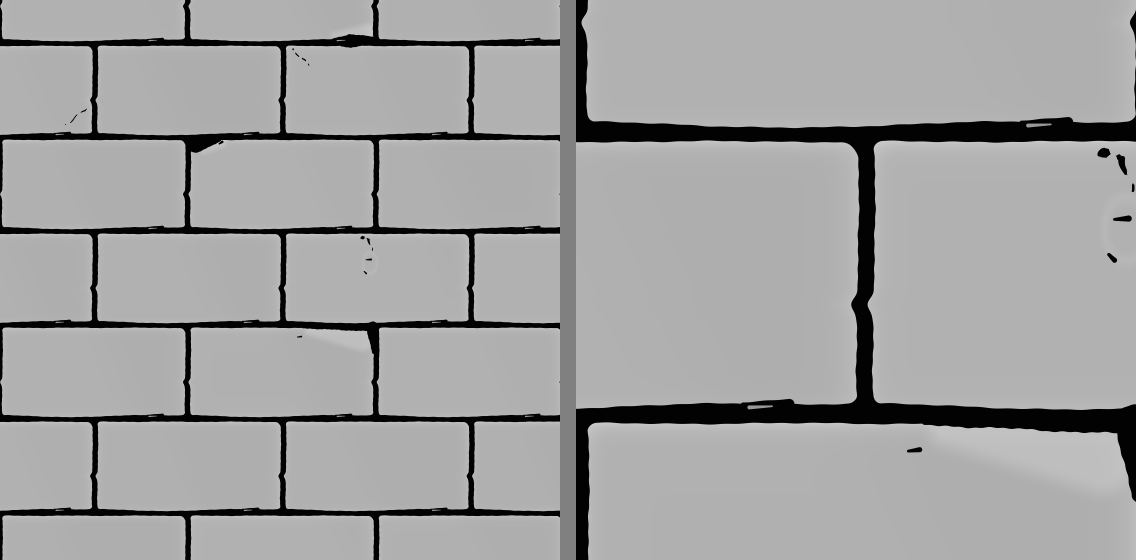
Left, the full canvas; right, a detail of the centre.
Reproduce this texture map procedurally as a Shadertoy shader.

```glsl
// Running-bond wall of pale grey bricks with thin black joints.
// Each brick is a rounded box with wavy edges and a kinked side; tapered
// capsules carve the chips and cracks, and soft rims light the bevels.

const vec2 GRID = vec2(5.949, 5.960);   // half bricks across, rows down
const float FIRST_JOINT = 0.458;        // top joint, in rows
const float STAGGER = 1.013;            // shift of every second row
const float FACE = 0.688;
const float JOINT = 0.008;

float hash(vec2 cell) {
    return fract(sin(dot(cell, vec2(41.3, 289.1))) * 4375.5);
}

float bump(float x, float center, float width) {
    float t = (x - center) / width;
    return exp(-t * t);
}

// Layered sines for rough edges
float ripple(float t) {
    return 0.5 * sin(t * 9.0 + 1.0) + 0.3 * sin(t * 23.0) + 0.25 * sin(t * 61.0 + 2.0);
}

// Distance to a segment whose radius runs from ra to rb
float capsule(vec2 p, vec2 a, vec2 b, float ra, float rb) {
    vec2 ab = b - a;
    float t = clamp(dot(p - a, ab) / dot(ab, ab), 0.0, 1.0);
    return length(p - a - ab * t) - mix(ra, rb, t);
}

// Thin line broken into dashes
float crack(vec2 p, vec2 a, vec2 b, float radius) {
    vec2 bent = p + 0.009 * vec2(sin(p.y * 47.0), sin(p.x * 39.0));
    float gaps = max(0.0, sin(p.x * 75.0 + p.y * 22.0));
    return capsule(bent, a, b, radius, radius * 0.5) + 0.014 * gaps;
}

// Brick in its 2 by 1 cell, y pointing down
float brick(vec2 l) {
    l += 0.004 * vec2(ripple(l.y * 1.7), ripple(l.x));
    float sag = 0.022 * bump(l.x, 0.75, 0.4);
    vec2 low = vec2(0.028, 0.031);
    vec2 high = vec2(1.970, 0.961 + sag);
    vec2 center = 0.5 * (low + high);
    vec2 side = l - center;
    float radius = side.x > 0.0 && side.y < 0.0 ? 0.065 : 0.03;
    vec2 q = abs(side) - 0.5 * (high - low) + radius;
    float box = length(max(q, 0.0)) + min(max(q.x, q.y), 0.0) - radius;
    float nick = capsule(l, vec2(1.57, 0.968), vec2(1.73, 0.965), 0.012, 0.021);
    return max(box, -nick);
}

// Large broken corners and edges, in wall coordinates
float chips(vec2 p) {
    p += 0.005 * vec2(ripple(p.y * 2.0), ripple(p.x * 2.0));
    float d = capsule(p, vec2(3.48, 0.45), vec2(3.72, 0.435), 0.02, 0.072);
    d = min(d, capsule(p, vec2(3.72, 0.435), vec2(3.96, 0.43), 0.072, 0.04));
    d = min(d, capsule(p, vec2(2.08, 1.54), vec2(2.34, 1.49), 0.088, 0.012));
    d = min(d, capsule(p, vec2(3.22, 3.48), vec2(3.93, 3.485), 0.014, 0.042));
    return min(d, capsule(p, vec2(3.96, 3.49), vec2(3.985, 3.74), 0.068, 0.035));
}

float cracks(vec2 p) {
    float d = crack(p, vec2(3.11, 0.53), vec2(3.29, 0.70), 0.009);
    d = min(d, crack(p, vec2(0.915, 1.155), vec2(0.69, 1.335), 0.007));
    d = min(d, crack(p, vec2(3.84, 2.52), vec2(3.92, 2.56), 0.014));
    d = min(d, crack(p, vec2(3.92, 2.56), vec2(3.95, 2.66), 0.012));
    d = min(d, capsule(p, vec2(3.89, 2.765), vec2(3.94, 2.762), 0.005, 0.011));
    d = min(d, capsule(p, vec2(3.87, 2.89), vec2(3.89, 2.91), 0.006, 0.009));
    d = min(d, capsule(p, vec2(2.33, 1.53), vec2(2.36, 1.51), 0.008, 0.014));
    return min(d, capsule(p, vec2(3.16, 3.587), vec2(3.20, 3.582), 0.005, 0.009));
}

// Pale worn surface next to the damage
float wornLight(vec2 p) {
    float d = capsule(p, vec2(3.55, 0.37), vec2(3.91, 0.33), 0.01, 0.06);
    d = min(d, capsule(p, vec2(2.16, 1.61), vec2(2.35, 1.53), 0.01, 0.03));
    d = min(d, capsule(p, vec2(3.28, 3.53), vec2(3.84, 3.62), 0.02, 0.10));
    float ring = abs(length((p - vec2(3.93, 2.80)) * vec2(1.2, 0.8)) - 0.09);
    float worn = 1.0 - smoothstep(-0.03, 0.06, d);
    return worn + 0.35 * (1.0 - smoothstep(0.0, 0.03, ring));
}

// Face tone with a faint diagonal fold and lit rims
float faceTone(vec2 l, vec2 id) {
    float seed = hash(id);
    float fold = smoothstep(-0.25, 0.25, l.x - 0.45 * l.y - 0.5 - seed);
    float tone = FACE + 0.007 * (seed - 0.5) - 0.009 * (fold - 0.5);
    tone += 0.085 * exp(-max(l.y - 0.03, 0.0) / 0.026);
    tone += 0.055 * exp(-max(1.97 - l.x, 0.0) / 0.045);
    tone += 0.040 * exp(-max(l.x - 0.03, 0.0) / 0.025);
    return tone + 0.025 * exp(-max(0.97 - l.y, 0.0) / 0.025);
}

float coverage(float d, float pixel) {
    return clamp(0.5 - d / pixel, 0.0, 1.0);
}

void mainImage(out vec4 fragColor, in vec2 fragCoord) {
    vec2 uv = fragCoord / iResolution.xy;
    vec2 p = vec2(uv.x, 1.0 - uv.y) * GRID;
    float pixel = GRID.y / iResolution.y;

    // Staggered cells; the kink bends both sides of a joint together
    float row = floor(p.y - FIRST_JOINT);
    float y = p.y - FIRST_JOINT - row;
    float kink = 0.024 * bump(y, 0.61, 0.035) + 0.006 * smoothstep(0.5, 0.7, y);
    float x = p.x - STAGGER * (1.0 - mod(row, 2.0)) + kink;
    float column = floor(x / 2.0);
    vec2 local = vec2(x - 2.0 * column, y);

    // Carve the damage, then shade what remains
    float d = max(brick(local), -min(chips(p), cracks(p)));
    float tone = min(faceTone(local, vec2(column, row)) + 0.06 * wornLight(p), 0.79);
    float shade = mix(JOINT, tone, coverage(d, pixel));

    // Loose sliver inside the lower nick
    float sliver = capsule(local, vec2(1.59, 0.974), vec2(1.67, 0.970), 0.007, 0.003);
    shade = mix(shade, 0.6, coverage(sliver, pixel));
    fragColor = vec4(vec3(shade), 1.0);
}
```
